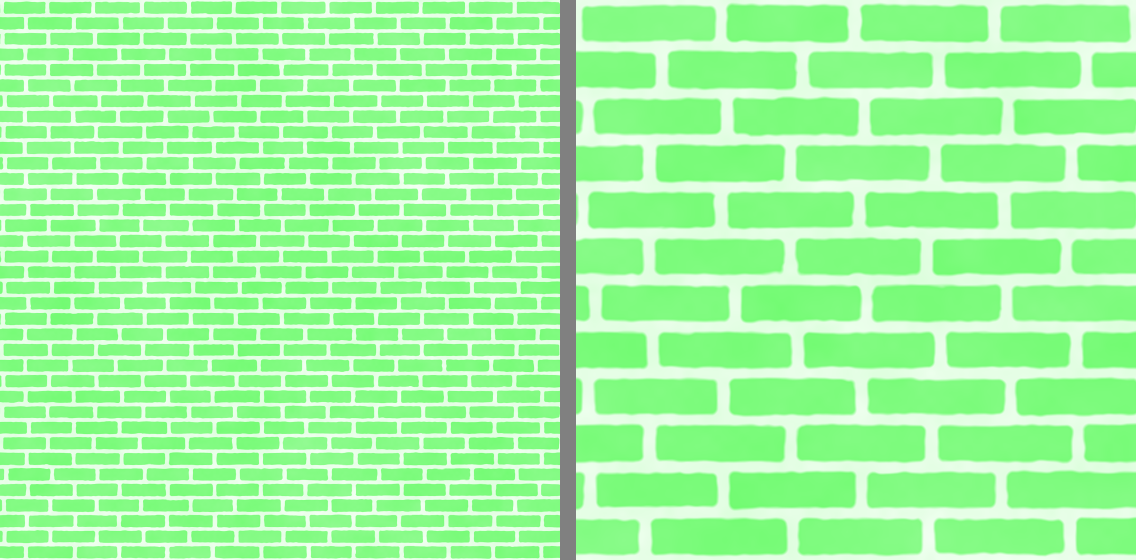
Left, the full canvas; right, a detail of the centre.
Give the GLSL for this pattern, as a Shadertoy shader.

```glsl
// Painted running-bond brick wall: green watercolour bricks with pale mortar joints.

// Layout, in bricks
const vec2  GRID         = vec2(12.0, 36.0); // bricks across, courses down
const float BOND_OFFSET  = 0.5;              // shift of every other course
const float COURSE_DRIFT = 0.06;             // mean sideways slip of the courses
const float COURSE_SLIP  = 0.10;             // random slip per course
const float JOINT_JITTER = 0.075;            // random shift of upright joints

// Sizes, in canvas heights
const vec2  JOINT        = vec2(0.0072, 0.0066); // upright and bed joint widths
const float CORNER       = 0.0034;
const float HEIGHT_VARY  = 0.0009;
const float TILT         = 0.016;
const float WOBBLE       = 0.0019;
const float EDGE_SOFT    = 0.0012;
const float RIM_WIDTH    = 0.0028;

// Colours
const vec3 BRICK_DEEP  = vec3(0.44, 0.985, 0.44);
const vec3 BRICK_PALE  = vec3(0.575, 0.985, 0.575);
const vec3 MORTAR_DEEP = vec3(0.86, 0.995, 0.86);
const vec3 MORTAR_PALE = vec3(0.955, 1.0, 0.955);

float hash(vec2 cell, float seed) {
    vec3 q = fract(vec3(cell.xyx + seed * 7.31) * vec3(0.1031, 0.1030, 0.0973));
    q += dot(q, q.yzx + 33.33);
    return fract((q.x + q.y) * q.z);
}

// Value noise that wraps at the canvas edge
float noise(vec2 uv, vec2 freq, float seed) {
    vec2 p = uv * freq;
    vec2 i = floor(p);
    vec2 f = fract(p);
    f = f * f * (3.0 - 2.0 * f);
    vec2 a = mod(i, freq);
    vec2 b = mod(i + 1.0, freq);
    return mix(mix(hash(a, seed), hash(vec2(b.x, a.y), seed), f.x),
               mix(hash(vec2(a.x, b.y), seed), hash(b, seed), f.x), f.y);
}

float jointX(float col, float row) {
    float h = hash(vec2(mod(col, GRID.x), row), 1.0);
    return col + JOINT_JITTER * (h - 0.5);
}

float roundedBox(vec2 p, vec2 halfSize, float radius) {
    vec2 q = abs(p) - halfSize + radius;
    return length(max(q, 0.0)) + min(max(q.x, q.y), 0.0) - radius;
}

// Signed distance to the nearest brick; also returns its wrapped cell
float brickDistance(vec2 uv, out vec2 cell) {
    vec2 p = uv * GRID;
    float row = mod(floor(p.y), GRID.y);
    float slip = COURSE_DRIFT + COURSE_SLIP * (hash(vec2(row, 3.0), 2.0) - 0.5);
    p.x -= BOND_OFFSET * (1.0 - mod(row, 2.0)) + slip;

    // Find the brick between two shifted joints
    float col = floor(p.x);
    if (p.x < jointX(col, row)) col -= 1.0;
    else if (p.x > jointX(col + 1.0, row)) col += 1.0;
    float left = jointX(col, row);
    float right = jointX(col + 1.0, row);
    cell = vec2(mod(col, GRID.x), row);

    vec2 local = vec2(p.x - 0.5 * (left + right), fract(p.y) - 0.5) / GRID;
    local.y += TILT * (hash(cell, 4.0) - 0.5) * local.x;
    vec2 halfSize = 0.5 * (vec2(right - left, 1.0) / GRID - JOINT);
    halfSize.y += HEIGHT_VARY * (hash(cell, 5.0) - 0.5);
    return roundedBox(local, halfSize, CORNER);
}

void mainImage(out vec4 fragColor, in vec2 fragCoord) {
    vec2 uv = fragCoord / iResolution.y;

    // Hand-cut outline with a few chips
    vec2 cell;
    float d = brickDistance(uv, cell);
    float ragged = 0.6 * noise(uv, vec2(85.0, 110.0), 6.0)
                 + 0.4 * noise(uv, vec2(210.0), 7.0);
    float chip = smoothstep(0.82, 1.0, noise(uv, vec2(60.0, 75.0), 8.0));
    d += WOBBLE * (ragged - 0.5) + 0.5 * WOBBLE * chip;

    // Broad washes, finer blotches and grain
    float wash = 0.6 * noise(uv, vec2(7.0, 6.0), 9.0)
               + 0.4 * noise(uv, vec2(17.0, 15.0), 10.0);
    float blotch = noise(uv, vec2(44.0, 52.0), 11.0);
    float grain = noise(uv, vec2(180.0), 12.0);

    // Brick paint, pooling slightly darker along the rim
    float tone = 0.5 + 0.65 * (wash - 0.5) + 0.30 * (blotch - 0.5)
               + 0.10 * (grain - 0.5) + 0.28 * (hash(cell, 13.0) - 0.5);
    tone -= 0.14 * smoothstep(-RIM_WIDTH, 0.0, d);
    vec3 brick = mix(BRICK_DEEP, BRICK_PALE, clamp(tone, 0.0, 1.0));

    // Mortar with cloudy stains
    float cloud = 0.5 + 0.7 * (wash - 0.5) + 0.55 * (blotch - 0.5)
                + 0.25 * (grain - 0.5);
    vec3 mortar = mix(MORTAR_DEEP, MORTAR_PALE, clamp(cloud, 0.0, 1.0));

    float soft = max(EDGE_SOFT, 0.7 / iResolution.y);
    fragColor = vec4(mix(brick, mortar, smoothstep(-soft, soft, d)), 1.0);
}
```
